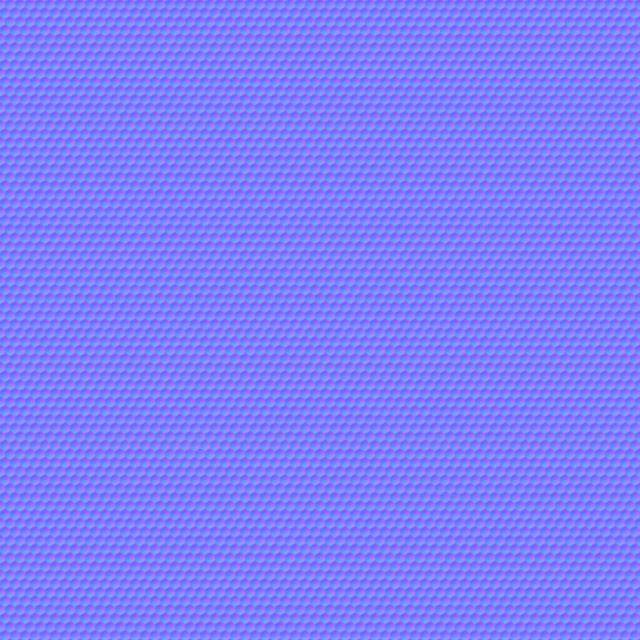
Reproduce this texture map procedurally as a Shadertoy shader.

```glsl
vec2 hash22(vec2 p) {
    vec3 q = fract(p.xyx * vec3(0.1031, 0.1030, 0.0973));
    q += dot(q, q.yzx + 33.33);
    return fract((q.xx + q.yz) * q.zy);
}

// Slope of a honeycomb of shallow domes, blended softly across shared seams
vec2 honeycombSlope(vec2 uv, float pixel) {
    vec2 grid = uv * vec2(64.0, 74.0);
    float sharpness = min(2.0 / (64.0 * pixel), 11.0);
    float baseRow = floor(grid.y);
    vec2 slope = vec2(0.0);
    float total = 0.0;
    for (int j = -1; j <= 1; j++) {
        float row = baseRow + float(j);
        float shift = 0.5 * mod(row, 2.0);
        float baseColumn = floor(grid.x - shift);
        for (int i = -1; i <= 1; i++) {
            float column = baseColumn + float(i);
            vec2 offset = grid - vec2(column + shift + 0.5, row + 0.5);
            offset.y *= 0.866;
            float weight = exp(-sharpness * dot(offset, offset));
            vec2 cell = mod(vec2(column, row), vec2(64.0, 74.0));
            vec2 tilt = (hash22(cell + 7.0) - 0.5) * 0.012;
            // Red rises to the right, green falls towards the top
            slope += weight * (tilt + vec2(0.39, -0.39) * offset);
            total += weight;
        }
    }
    return slope / total;
}

// Sparse, hair-thin curved scratches
float scratches(vec2 uv, float pixel) {
    float mask = 0.0;
    for (int i = 0; i < 7; i++) {
        vec2 seed = vec2(float(i) + 1.0, 19.0);
        vec2 shape = hash22(seed + 31.0);
        float angle = -0.5 * shape.x;
        vec2 p = uv - hash22(seed);
        p = mat2(cos(angle), -sin(angle), sin(angle), cos(angle)) * p;
        float dist = abs(p.y + (shape.y - 0.3) * 3.0 * p.x * p.x);
        float line = 1.0 - smoothstep(0.0003, 0.0003 + pixel, dist);
        float taper = 1.0 - smoothstep(0.015, 0.045, abs(p.x));
        mask = max(mask, line * taper);
    }
    return mask;
}

void mainImage(out vec4 fragColor, in vec2 fragCoord) {
    vec2 uv = fragCoord / iResolution.xy;
    float pixel = 1.0 / iResolution.y;
    vec2 slope = honeycombSlope(uv, pixel);

    // Scratches flatten the surface and nudge it upward
    slope = mix(slope, vec2(0.0, 0.05), 0.35 * scratches(uv, pixel));

    // Encode the slope around the neutral normal
    fragColor = vec4(vec2(0.497) + slope, 1.0, 1.0);
}
```
